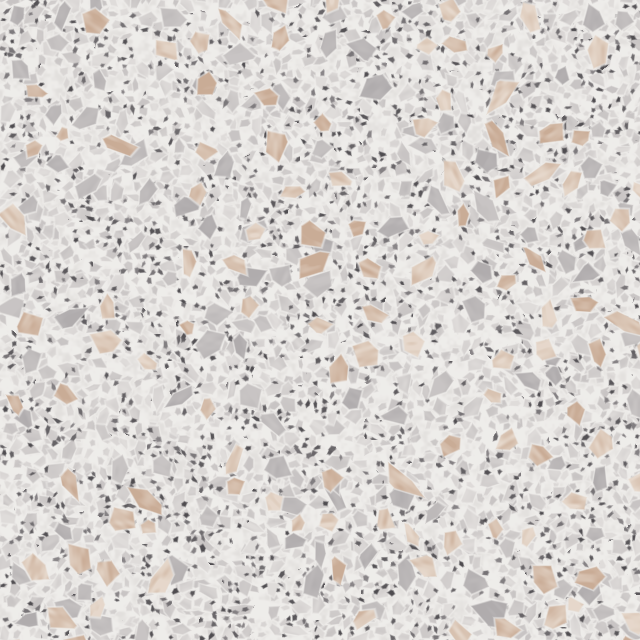
Write a Shadertoy shader that draws this texture.

```glsl
const vec3 CEMENT_LIGHT = vec3(0.935, 0.928, 0.918);
const vec3 CEMENT_SHADE = vec3(0.885, 0.875, 0.865);
const vec3 PALE_GREY    = vec3(0.875, 0.862, 0.855);
const vec3 SOFT_GREY    = vec3(0.785, 0.770, 0.768);
const vec3 STONE_GREY   = vec3(0.690, 0.675, 0.680);
const vec3 CREAM        = vec3(0.900, 0.845, 0.795);
const vec3 TAN          = vec3(0.790, 0.675, 0.590);
const vec3 CHARCOAL     = vec3(0.310, 0.300, 0.315);
const vec3 SLATE        = vec3(0.540, 0.525, 0.535);

const float TAU = 6.2831853;
const int SIDES = 5;

// Integer hash giving three random values per cell
vec3 hash3(vec2 cell, int seed) {
    uvec3 v = uvec3(ivec3(ivec2(cell), seed));
    v = v * 1664525u + 1013904223u;
    v.x += v.y * v.z; v.y += v.z * v.x; v.z += v.x * v.y;
    v ^= v >> 16u;
    v.x += v.y * v.z; v.y += v.z * v.x; v.z += v.x * v.y;
    return vec3(v >> 8u) / 16777216.0;
}

float valueNoise(vec2 p, int seed) {
    vec2 i = floor(p), f = fract(p);
    f = f * f * (3.0 - 2.0 * f);
    float low  = mix(hash3(i, seed).x, hash3(i + vec2(1, 0), seed).x, f.x);
    float high = mix(hash3(i + vec2(0, 1), seed).x, hash3(i + vec2(1, 1), seed).x, f.x);
    return mix(low, high, f.y);
}

vec2 rotate(vec2 p, float angle) {
    float c = cos(angle), s = sin(angle);
    return vec2(c * p.x - s * p.y, s * p.x + c * p.y);
}

// Irregular convex polygon cut by half planes
float chipDistance(vec2 p, float radius, vec2 cell, int seed) {
    float d = -radius;
    for (int k = 0; k < SIDES; k++) {
        vec3 h = hash3(cell, seed + 11 + k);
        float angle = TAU * (float(k) + 0.65 * (h.x - 0.5)) / float(SIDES);
        float inset = radius * mix(0.6, 1.1, h.y);
        d = max(d, dot(p, vec2(cos(angle), sin(angle))) - inset);
    }
    return d;
}

float coverage(float d, float soft) {
    return 1.0 - smoothstep(-soft, soft, d);
}

// Lays one chip per jittered grid cell over the ground colour
vec3 scatterChips(vec3 ground, vec2 p, float size, float radius, float chance,
                  vec3 toneA, vec3 toneB, float rim, float streak, float soft, int seed) {
    vec2 home = floor(p / size);
    vec3 color = ground;
    for (int y = -1; y <= 1; y++)
    for (int x = -1; x <= 1; x++) {
        vec2 cell = home + vec2(x, y);
        vec3 place = hash3(cell, seed);
        if (place.z > chance) continue;
        vec3 look = hash3(cell, seed + 1);
        vec2 center = (cell + 0.5 + 0.7 * (place.xy - 0.5)) * size;
        vec2 q = rotate(p - center, TAU * look.x);
        float stretch = mix(1.0, 1.4, look.y);
        vec2 shaped = q * vec2(1.0 / stretch, stretch);
        float scale = radius * size * mix(0.7, 1.2, hash3(cell, seed + 2).x);
        float d = chipDistance(shaped, scale, cell, seed);

        float grain = valueNoise(q * vec2(55.0, 150.0) + cell * 7.0, seed) - 0.5;
        vec3 tone = mix(toneA, toneB, clamp(look.z + streak * grain, 0.0, 1.0));
        color = mix(color, CEMENT_LIGHT, rim * coverage(d - 0.0025, soft));
        color = mix(color, tone, coverage(d, soft));
    }
    return color;
}

void mainImage(out vec4 fragColor, in vec2 fragCoord) {
    vec2 p = fragCoord / iResolution.y;
    float soft = max(0.0018, 0.7 / iResolution.y);

    // Mottled cement
    float mottle = 0.6 * valueNoise(p * 75.0, 3) + 0.4 * valueNoise(p * 170.0, 5);
    vec3 color = mix(CEMENT_LIGHT, CEMENT_SHADE, smoothstep(0.35, 0.9, mottle));

    // Fine and medium grey chips
    color = scatterChips(color, p, 0.019, 0.36, 0.80, PALE_GREY, SOFT_GREY, 0.5, 0.5, soft, 100);
    color = scatterChips(color, p, 0.034, 0.33, 0.62, PALE_GREY, SOFT_GREY, 0.7, 0.6, soft, 200);

    // Dark specks gathered in loose clusters
    float cluster = smoothstep(0.25, 0.8, valueNoise(p * 24.0, 7));
    color = scatterChips(color, p, 0.0135, 0.28, mix(0.14, 0.50, cluster),
                         CHARCOAL, SLATE, 0.0, 0.3, soft, 300);

    // Large grey and warm stones
    color = scatterChips(color, p, 0.060, 0.28, 0.40, SOFT_GREY, STONE_GREY, 0.7, 0.5, soft, 400);
    color = scatterChips(color, p, 0.068, 0.25, 0.55, CREAM, TAN, 0.7, 0.8, soft, 500);

    fragColor = vec4(color, 1.0);
}
```
